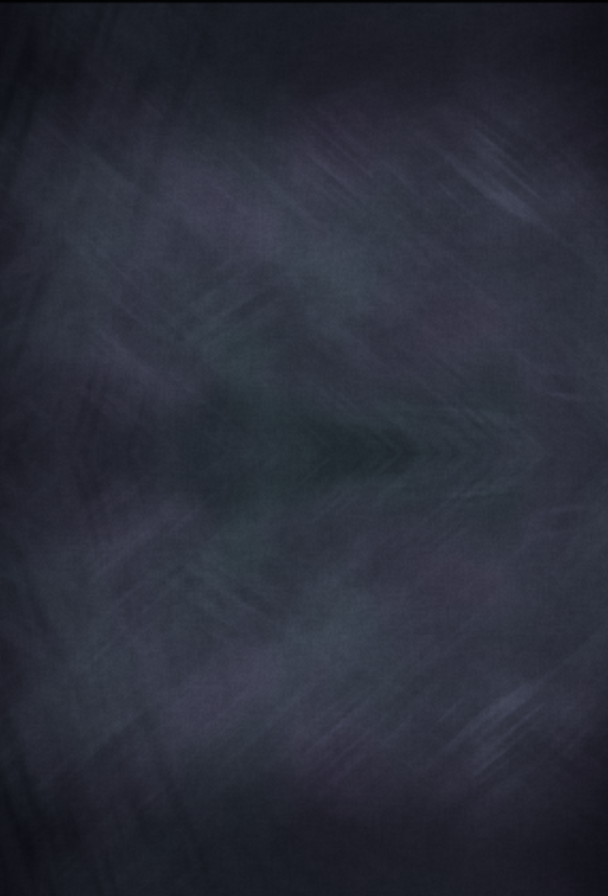
This texture is drawn by a WebGL 1 fragment shader. Its source:

```glsl
precision highp float;
// Dusty slate chalkboard: a cloudy blue-grey field mirrored about its middle,
// with a heavy vignette, a dark teal diamond on the fold and faint chalk strokes.
// Clouds are layered value noise; strokes are the same noise stretched and rotated.
uniform vec2 u_resolution;

float hash(vec2 cell) {
  vec3 h = fract(cell.xyx * vec3(0.1031, 0.1030, 0.0973));
  h += dot(h, h.yzx + 33.33);
  return fract((h.x + h.y) * h.z);
}

float noise(vec2 p) {
  vec2 i = floor(p);
  vec2 f = p - i;
  f = f * f * (3.0 - 2.0 * f);
  return mix(mix(hash(i), hash(i + vec2(1.0, 0.0)), f.x),
             mix(hash(i + vec2(0.0, 1.0)), hash(i + 1.0), f.x), f.y);
}

float fbm(vec2 p) {
  float sum = 0.0;
  float weight = 0.5;
  for (int i = 0; i < 5; i++) {
    sum += weight * noise(p);
    p = mat2(0.8, 0.6, -0.6, 0.8) * p * 2.03 + 17.3;
    weight *= 0.5;
  }
  return sum;
}

// Thin broken streaks along the given angle, in the range 0 to 1.
float strokes(vec2 p, float angle, float fineness) {
  float c = cos(angle);
  float s = sin(angle);
  vec2 r = vec2(c * p.x + s * p.y, c * p.y - s * p.x);
  r.y += 0.012 * noise(r * 9.0);
  float broad = noise(r * vec2(9.0, 0.45 * fineness) + 40.0);
  float thin = noise(r * vec2(16.0, fineness) + 80.0);
  return smoothstep(0.35, 0.95, 0.5 * broad + 0.5 * thin);
}

// Soft elliptical area, 1 at its centre.
float patchMask(vec2 p, vec2 center, vec2 radius) {
  vec2 d = (p - center) / radius;
  return exp(-dot(d, d));
}

void main() {
  vec2 uv = gl_FragCoord.xy / u_resolution;
  vec2 p = gl_FragCoord.xy / u_resolution.y;

  // Fold the board about its horizontal middle
  vec2 board = vec2(p.x, abs(p.y - 0.495));
  vec2 warp = vec2(fbm(board * 7.0), fbm(board * 7.0 + 31.0)) - 0.48;
  vec2 q = board + 0.09 * warp;

  // Wiped clouds, smeared down to the right
  vec2 smear = vec2(q.x - q.y, q.x + q.y);
  float clouds = fbm(smear * vec2(5.0, 9.0) + 5.0) - 0.48;
  float light = 0.87 + 0.5 * clouds + 0.2 * (fbm(q * 18.0) - 0.48);
  light += 0.16 * patchMask(q, vec2(0.24, 0.27), vec2(0.15, 0.12));
  light += 0.12 * patchMask(q, vec2(0.46, 0.24), vec2(0.13, 0.12));

  // Dark diamond and smudges along the fold
  float diamond = abs(q.x - 0.27) / 0.18 + q.y / 0.085;
  float fold = 1.0 - smoothstep(0.65, 1.25, diamond);
  light -= 0.18 * fold;
  light -= 0.16 * patchMask(q, vec2(0.08, 0.06), vec2(0.14, 0.07));
  light -= 0.14 * patchMask(q, vec2(0.42, 0.145), vec2(0.04, 0.02));

  // Vignette: strong at top and bottom, deeper on the left side
  float ends = smoothstep(0.27, 0.46, q.y);
  float left = 1.0 - smoothstep(-0.04, 0.15, q.x);
  float right = smoothstep(0.53, 0.72, q.x);
  light *= 1.0 - 0.58 * ends;
  light *= 1.0 - 0.52 * left;
  light *= 1.0 - right * (0.16 + 0.4 * smoothstep(0.1, 0.4, q.y));

  // Chalk strokes: falling, rising and nearly level
  float patches = smoothstep(0.35, 0.62, fbm(board * 6.0 + 60.0));
  float falling = strokes(board, -0.72, 190.0);
  float rising = strokes(board + 3.0, 0.6, 150.0);
  float level = strokes(board + 6.0, -0.12, 170.0);
  float chalk = falling * (0.13 * patches
    + 0.34 * patchMask(q, vec2(0.53, 0.32), vec2(0.12, 0.06)));
  chalk += rising * (0.08 * (1.0 - patches)
    + 0.22 * patchMask(q, vec2(0.22, 0.16), vec2(0.08, 0.04)));
  chalk += level * 0.4 * patchMask(q, vec2(0.47, 0.035), vec2(0.06, 0.015));
  chalk += level * 0.35 * patchMask(q, vec2(0.6, 0.06), vec2(0.04, 0.02));
  light += chalk * (1.0 - 0.6 * ends);

  // Dark scuffs, steep on the left
  float scuffs = strokes(board + 9.0, 1.25, 120.0);
  light -= 0.12 * scuffs * (1.0 - smoothstep(0.1, 0.4, board.x));

  // Slate ramp with drifting violet and teal tints
  vec3 color = mix(vec3(0.035, 0.035, 0.058), vec3(0.217, 0.232, 0.288), light);
  float tint = fbm(q * 8.0 + 90.0) - 0.48;
  color += light * tint * vec3(0.05, -0.025, 0.035);
  color += light * fold * vec3(-0.014, 0.008, -0.008);

  // Fine grain and faint weave, unfolded
  float grain = noise(p * 420.0) - 0.5;
  float weave = noise(p * vec2(300.0, 60.0)) + noise(p * vec2(60.0, 300.0)) - 1.0;
  color += (0.022 * grain + 0.012 * weave) * (0.35 + 0.65 * light);

  // Black rim along the top edge
  color *= 1.0 - 0.9 * smoothstep(0.995, 0.999, uv.y);
  gl_FragColor = vec4(clamp(color, 0.0, 1.0), 1.0);
}
```
